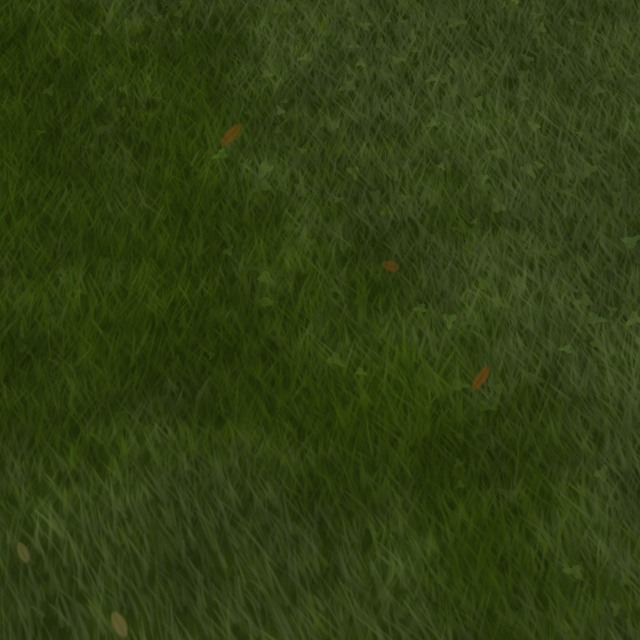
Give the GLSL for this texture, as a WebGL 1 fragment shader.

```glsl
precision highp float;
uniform vec2 u_resolution;

const vec3 SOIL = vec3(0.125, 0.175, 0.032);
const vec3 DEEP = vec3(0.145, 0.207, 0.032);
const vec3 FRESH = vec3(0.235, 0.312, 0.062);
const vec3 DULL = vec3(0.182, 0.230, 0.085);
const vec3 PALE = vec3(0.268, 0.322, 0.135);
const vec3 CLOVER = vec3(0.225, 0.300, 0.100);
const vec3 TAN = vec3(0.39, 0.37, 0.19);
const vec3 RUST = vec3(0.39, 0.27, 0.07);
const vec3 DEEP_TINT = vec3(0.95, 0.97, 0.78);
const vec3 PALE_TINT = vec3(1.14, 1.10, 1.42);
const vec2 BLADE_CELL = vec2(0.022, 0.085);
const float BLADE_SOFT = 0.0024;
const float CLOVER_CELL = 0.045;
const float LEAF_SOFT = 0.003;
const float PERSPECTIVE = 0.45;
const int BLADE_LAYERS = 14;
const int FALLEN_LEAVES = 5;

float hash(vec2 p) {
  p = fract(p * vec2(0.1031, 0.1137));
  p += dot(p, p.yx + 33.33);
  return fract((p.x + p.y) * p.x * 47.3);
}

vec2 hash2(vec2 p) {
  return vec2(hash(p + 17.3), hash(p.yx + 71.9));
}

float noise(vec2 p) {
  vec2 i = floor(p);
  vec2 f = fract(p);
  f = f * f * (3.0 - 2.0 * f);
  return mix(mix(hash(i), hash(i + vec2(1.0, 0.0)), f.x),
             mix(hash(i + vec2(0.0, 1.0)), hash(i + 1.0), f.x), f.y);
}

vec2 rotate(vec2 p, float angle) {
  float c = cos(angle);
  float s = sin(angle);
  return vec2(c * p.x + s * p.y, c * p.y - s * p.x);
}

float inside(float d, float soft) {
  return 1.0 - smoothstep(-soft, soft, d);
}

// One layer of tapered, bent blades sharing a general lean
vec3 grassLayer(vec3 col, vec2 q, float layer, float lean, float paleness, float weight) {
  vec2 r = rotate(q, lean) + layer * vec2(0.137, 0.219) + 3.0;
  vec2 cell = floor(r / BLADE_CELL);
  for (int j = -1; j <= 1; j++) {
    for (int i = -1; i <= 1; i++) {
      vec2 id = cell + vec2(float(i), float(j));
      vec2 seed = id + layer * 37.0;
      vec2 rnd = hash2(seed);
      vec2 tone = hash2(seed + 211.0);
      vec2 d = r - (id + rnd) * BLADE_CELL;
      float halfLength = BLADE_CELL.y * mix(0.2, 0.65, tone.y);
      float t = clamp(0.5 + 0.5 * d.y / halfLength, 0.0, 1.0);
      float bend = (hash(seed + 57.0) - 0.5) * 0.024;
      float width = mix(0.0014, 0.0042, rnd.x) * (1.0 - t * t);
      float mask = inside(abs(d.x - bend * (t * t - 0.3)) - width, BLADE_SOFT);
      mask *= 1.0 - smoothstep(0.65, 1.0, abs(d.y) / halfLength);
      float isPale = smoothstep(-0.15, 0.15, paleness - hash(seed + 131.0));
      vec3 blade = mix(mix(DEEP, FRESH, tone.x), mix(DULL, PALE, tone.x), isPale);
      blade *= mix(0.88, 1.07, t);
      col = mix(col, blade, mask * weight * mix(0.35, 0.8, rnd.y));
    }
  }
  return col;
}

// Soft three-lobed leaves, gathered in patches
vec3 cloverLayer(vec3 col, vec2 q, float density) {
  vec2 cell = floor(q / CLOVER_CELL);
  for (int j = -1; j <= 1; j++) {
    for (int i = -1; i <= 1; i++) {
      vec2 id = cell + vec2(float(i), float(j));
      vec2 rnd = hash2(id + 401.0);
      vec2 d = rotate(q - (id + rnd) * CLOVER_CELL, rnd.x * 6.28);
      d.y *= 1.5;
      float lobes = 0.72 + 0.28 * cos(3.0 * atan(d.y, d.x + 1e-5));
      float radius = mix(0.010, 0.024, rnd.y) * lobes;
      float present = smoothstep(-0.08, 0.08, density - hash(id + 503.0));
      vec3 tint = CLOVER * mix(0.8, 1.2, hash(id + 607.0));
      col = mix(col, tint, present * 0.7 * inside(length(d) - radius, LEAF_SOFT));
    }
  }
  return col;
}

// Sparse dry leaves with a darker midrib
vec3 fallenLeaves(vec3 col, vec2 p) {
  for (int k = 0; k < FALLEN_LEAVES; k++) {
    float n = float(k);
    vec2 rnd = hash2(vec2(n * 7.0 + 5.0, n * 3.0 + 11.0));
    vec2 center = fract(vec2(0.5, 0.56) + n * vec2(0.618, 0.382) + 0.12 * rnd);
    vec2 d = rotate(p - center, 0.3 + (rnd.x - 0.5) * 2.4);
    float size = mix(0.012, 0.03, rnd.y);
    float along = clamp(abs(d.y) / size, 0.0, 1.0);
    float width = size * mix(0.3, 0.55, rnd.x) * (1.0 - along * along);
    float mask = inside(abs(d.x) - width, LEAF_SOFT) * (1.0 - smoothstep(0.8, 1.0, along));
    vec3 tint = mix(TAN, RUST, step(0.7, hash(vec2(n + 2.0, 91.0))));
    tint *= 1.0 - 0.15 * inside(abs(d.x) - 0.001, 0.002);
    col = mix(col, tint, mask * mix(0.55, 0.95, rnd.y));
  }
  return col;
}

void main() {
  vec2 p = gl_FragCoord.xy / min(u_resolution.x, u_resolution.y);
  vec2 q = vec2(p.x - 0.5, p.y) * (1.0 + PERSPECTIVE * p.y) + 1.0;

  // Regions: pale leaning grass along the bottom, clover toward the upper right
  float corner = 1.0 - smoothstep(0.08, 0.6, length((p - vec2(0.2, 0.0)) * vec2(0.8, 1.2)));
  float meadow = smoothstep(0.85, 1.6, p.x + p.y);
  float edge = smoothstep(0.7, 1.0, p.x) * (1.0 - p.y);
  float patches = noise(q * 7.0 + 20.0);
  float clumps = noise(q * 24.0 + 9.0);
  float region = 0.9 * corner + 0.75 * meadow + 0.5 * edge;
  float haze = smoothstep(0.1, 1.0, region + 0.45 * patches + 0.35 * clumps - 0.15);
  float paleness = 0.05 + 0.85 * haze;

  vec3 col = SOIL * mix(0.9, 1.15, noise(q * 60.0));
  for (int k = 0; k < BLADE_LAYERS; k++) {
    float n = float(k);
    float lean = mix(-0.6, 0.75, fract(n * 0.618 + 0.2));
    float weight = mix(1.0, smoothstep(-0.2, 0.3, lean), corner);
    col = grassLayer(col, q, n, lean, paleness, weight);
    if (k == 10) col = cloverLayer(col, q, 0.5 * patches + 0.3 * meadow - 0.12 - 0.4 * corner);
  }
  col *= mix(DEEP_TINT, PALE_TINT, haze);
  col *= mix(0.88, 1.12, noise(q * 9.0 + 5.0)) * mix(0.92, 1.08, noise(q * 32.0));
  col = fallenLeaves(col, p);
  gl_FragColor = vec4(col, 1.0);
}
```
